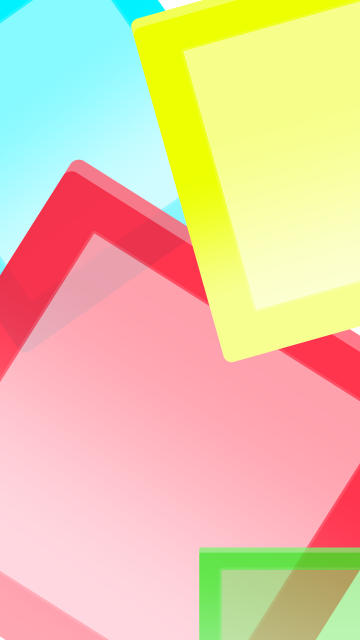
A Shadertoy shader for this background:

```glsl
// Four large tilted glassy tiles (cyan, red, yellow, green) overlapping on white.
// Each tile is a rounded-box distance field with a graded frame, a paler pane and
// a light bevel along its top; tiles are blended back to front.

struct Tile {
    vec2 center;       // in canvas heights
    float angle;       // counter-clockwise, radians
    vec2 halfSize;     // outer frame
    vec2 paneHalf;     // inner pane
    float radius;      // corner rounding
    float bevel;       // thickness of the light top strip
    vec3 frameTop, frameBottom;
    vec3 paneTop, paneBottom;
    vec2 frameFade;    // gradient start and end, -1 = top, 1 = bottom
    vec2 paneFade;
    vec2 opacity;      // frame, pane
};

const vec3 BACKGROUND = vec3(1.0);
const float BEVEL_LIGHT = 0.35;
const float RIM_LIGHT = 0.13;
const float RIM_WIDTH = 0.004;

const Tile CYAN = Tile(
    vec2(0.0913, 0.7936), 0.614, vec2(0.246, 0.254), vec2(0.1862, 0.1914), 0.012, 0.0,
    vec3(0.0, 0.95, 1.0), vec3(0.54, 0.97, 1.0),
    vec3(0.52, 0.98, 1.0), vec3(0.82, 0.99, 1.0),
    vec2(-0.4, 0.7), vec2(-0.4, 0.65), vec2(1.0));

const Tile RED = Tile(
    vec2(0.2365, 0.2688), -0.564, vec2(0.3607, 0.349), vec2(0.2715, 0.2624), 0.016, 0.0215,
    vec3(1.0, 0.04, 0.16), vec3(1.0, 0.58, 0.64),
    vec3(1.0, 0.55, 0.61), vec3(1.0, 0.81, 0.85),
    vec2(-0.45, 0.95), vec2(-0.65, 0.65), vec2(0.83, 0.82));

const Tile YELLOW = Tile(
    vec2(0.5456, 0.7747), 0.274, vec2(0.2786), vec2(0.2103), 0.013, 0.0145,
    vec3(0.93, 1.0, 0.0), vec3(0.97, 1.0, 0.57),
    vec3(0.97, 1.0, 0.54), vec3(0.99, 1.0, 0.82),
    vec2(-0.1, 0.7), vec2(-0.3, 0.85), vec2(1.0));

const Tile GREEN = Tile(
    vec2(0.5195, -0.0638), 0.0, vec2(0.2083), vec2(0.1732), 0.004, 0.008,
    vec3(0.2, 0.93, 0.13), vec3(0.42, 0.95, 0.4),
    vec3(0.45, 0.89, 0.36), vec3(0.55, 0.95, 0.5),
    vec2(-0.9, -0.1), vec2(-0.9, 0.0), vec2(0.77, 0.55));

float roundedBox(vec2 p, vec2 halfSize, float radius) {
    vec2 q = abs(p) - halfSize + radius;
    return length(max(q, 0.0)) + min(max(q.x, q.y), 0.0) - radius;
}

// Antialiased coverage of a distance given in canvas heights
float cover(float dist) {
    return clamp(0.5 - dist * iResolution.y, 0.0, 1.0);
}

vec3 blendTile(vec3 below, vec2 p, Tile t) {
    // Into the tile's own axes
    float c = cos(t.angle), s = sin(t.angle);
    vec2 q = p - t.center;
    q = vec2(c * q.x + s * q.y, c * q.y - s * q.x);

    // Silhouette, face below the bevel, and pane
    vec2 drop = vec2(0.0, 0.5 * t.bevel);
    float outer = cover(roundedBox(q, t.halfSize, t.radius));
    float face = cover(roundedBox(q + drop, t.halfSize - drop, t.radius));
    float paneDist = roundedBox(q, t.paneHalf, 0.002);
    float pane = cover(paneDist);
    float rim = cover(paneDist - RIM_WIDTH) - pane;

    // Gradients run down the tile
    float down = -q.y / t.halfSize.y;
    vec3 frameColor = mix(t.frameTop, t.frameBottom,
                          smoothstep(t.frameFade.x, t.frameFade.y, down));
    vec3 paneColor = mix(t.paneTop, t.paneBottom,
                         smoothstep(t.paneFade.x, t.paneFade.y, down));

    float light = BEVEL_LIGHT * (1.0 - face) + RIM_LIGHT * rim;
    vec3 surface = mix(mix(frameColor, vec3(1.0), light), paneColor, pane);
    return mix(below, surface, outer * mix(t.opacity.x, t.opacity.y, pane));
}

void mainImage(out vec4 fragColor, in vec2 fragCoord) {
    vec2 p = fragCoord / iResolution.y;

    // Back to front
    vec3 color = BACKGROUND;
    color = blendTile(color, p, CYAN);
    color = blendTile(color, p, RED);
    color = blendTile(color, p, YELLOW);
    color = blendTile(color, p, GREEN);
    fragColor = vec4(color, 1.0);
}
```
